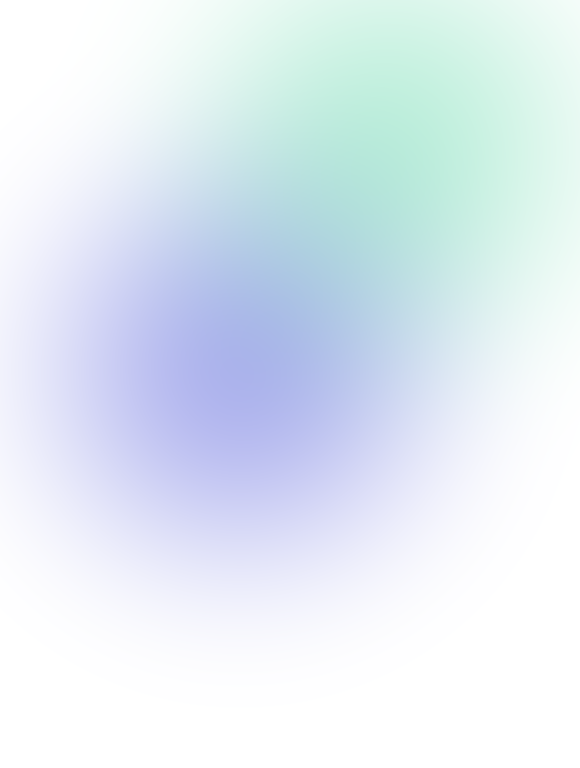
A Shadertoy shader for this background:

```glsl
// Two soft glows on white: an indigo one left of centre and a green one at upper right.
// Each glow is a compact radial falloff used as opacity; the green lies over the indigo.
// Distances are in canvas heights, so the glows stay round at any size.

const vec3 PAPER = vec3(1.0);
const vec3 INDIGO = vec3(0.39, 0.42, 0.87);
const vec3 GREEN = vec3(0.22, 0.81, 0.575);

// Centres as fractions of the canvas, origin at the lower left
const vec2 INDIGO_CENTER = vec2(0.414, 0.519);
const vec2 GREEN_CENTER = vec2(0.672, 0.805);

const float INDIGO_RADIUS = 0.52;
const float GREEN_RADIUS = 0.52;
const float INDIGO_OPACITY = 0.52;
const float GREEN_OPACITY = 0.33;
const float FALLOFF = 4.0; // higher gathers the glow at its centre

// Bell-shaped falloff: 1 at the centre, exactly 0 at the radius
float glow(vec2 offset, float radius) {
    float t = dot(offset, offset) / (radius * radius);
    return pow(max(1.0 - t, 0.0), FALLOFF);
}

void mainImage(out vec4 fragColor, in vec2 fragCoord) {
    vec2 aspect = vec2(iResolution.x / iResolution.y, 1.0);
    vec2 uv = fragCoord / iResolution.xy;

    // Layers from back to front
    float indigo = glow((uv - INDIGO_CENTER) * aspect, INDIGO_RADIUS);
    float green = glow((uv - GREEN_CENTER) * aspect, GREEN_RADIUS);
    vec3 color = mix(PAPER, INDIGO, INDIGO_OPACITY * indigo);
    color = mix(color, GREEN, GREEN_OPACITY * green);

    fragColor = vec4(color, 1.0);
}
```
